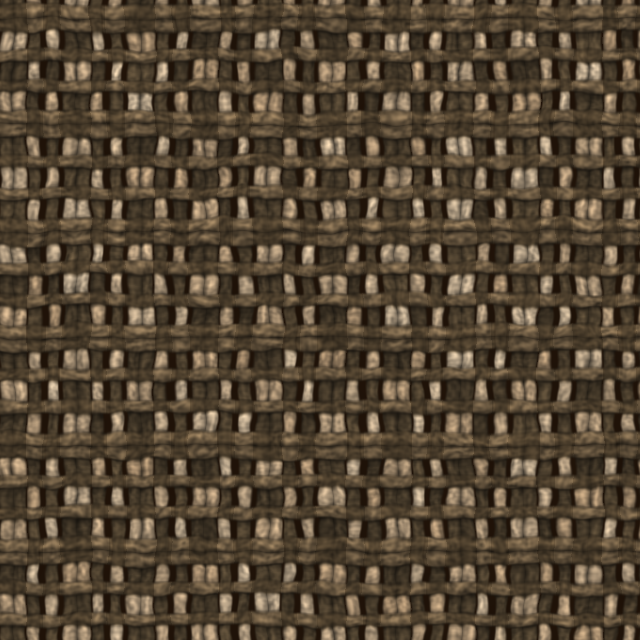
Write a Shadertoy shader that draws this texture.

```glsl
// Basket cloth in plain weave: ten warp groups across and six weft groups down,
// each group being one doubled thread followed by two single ones.
// Weft cords run on unbroken; warp floats are dark where they rise and pale where they dip.

float hash(vec2 p) {
    p = fract(p * vec2(0.1031, 0.1137));
    p += dot(p, p.yx + 33.33);
    return fract((p.x + p.y) * p.x * 7.31);
}

vec2 gradient(vec2 cell) {
    float angle = 6.2832 * hash(cell + 71.0);
    return vec2(cos(angle), sin(angle));
}

float gradientNoise(vec2 p) {
    vec2 i = floor(p), f = fract(p);
    vec2 s = f * f * f * (f * (f * 6.0 - 15.0) + 10.0);
    vec2 e = vec2(1.0, 0.0);
    float low = mix(dot(gradient(i), f), dot(gradient(i + e), f - e), s.x);
    float high = mix(dot(gradient(i + e.yx), f - e.yx), dot(gradient(i + 1.0), f - 1.0), s.x);
    return mix(low, high, s.y);
}

// Nearest thread at t: x = index, y = signed offset, z = profile (1 at the edge), w = half extent
vec4 thread(float t, vec3 centres, vec2 splits, float radius) {
    float f = fract(t);
    float k = step(splits.x, f) + step(splits.y, f);
    float centre = k < 0.5 ? centres.x : (k < 1.5 ? centres.y : centres.z);
    float d = f - centre;
    float pairOffset = k < 0.5 ? radius * 1.12 : 0.0;
    return vec4(floor(t) * 3.0 + k, d, (abs(d) - pairOffset) / radius, radius + pairOffset);
}

float cover(float profile, float softness) {
    return 1.0 - smoothstep(1.0 - softness, 1.0 + softness, profile);
}

void mainImage(out vec4 fragColor, in vec2 fragCoord) {
    vec2 uv = fragCoord / iResolution.xy;
    float pixel = 1.0 / min(iResolution.x, iResolution.y);

    // Hand-woven wander of the threads
    vec2 p = vec2(uv.x, 1.0 - uv.y);
    p += 0.006 * vec2(gradientNoise(p * 9.0), gradientNoise(p * vec2(11.0, 8.0) + 40.0));
    p += 0.005 * vec2(gradientNoise(p * 34.0 + 9.0), gradientNoise(p * 30.0 + 70.0));

    vec4 warp = thread(p.x * 10.0 + 0.05, vec3(0.25, 0.577, 0.872), vec2(0.468, 0.724), 0.098);
    vec4 weft = thread(p.y * 6.0 + 0.04, vec3(0.21, 0.555, 0.85), vec2(0.41, 0.70), 0.060);
    bool warpOnTop = mod(warp.x + weft.x, 2.0) < 0.5;
    float d = weft.y;
    float across = min(abs(warp.y) / (warp.w + 0.02), 1.0);

    // Identity of the warp float, for its own width and tone
    float floatRow = warpOnTop ? weft.x : weft.x + sign(d);
    float wear = hash(vec2(warp.x, floatRow) + 13.0);
    float warpEdge = warp.z * (1.0 + 0.16 * (wear - 0.4));
    float side = warp.z * warp.z;

    // Fibres: soft streaks on the warp, slanted twist on the weft
    float grain = gradientNoise(p * 130.0);
    float streak = gradientNoise(p * vec2(120.0, 50.0) + 20.0);
    float twist = gradientNoise(vec2(p.x * 62.0 + p.y * 60.0, p.y * 105.0 - p.x * 30.0));

    // Warp tone: a rounded pale patch on the lower slope of each float
    float onset = weft.w + 0.018 * side;
    float pale = warpOnTop ? smoothstep(onset - 0.025, onset + 0.03, d) : step(d, 0.0);
    vec3 darkWarp = vec3(0.30, 0.25, 0.18) * (0.86 + 0.28 * wear);
    vec3 paleWarp = mix(vec3(0.68, 0.57, 0.44), vec3(0.77, 0.69, 0.58), wear);
    vec3 warpColor = mix(darkWarp, paleWarp, pale);
    warpColor *= 1.0 - mix(0.3, 0.42, pale) * side;
    warpColor *= 1.0 + 0.35 * streak + 0.3 * grain;
    if (!warpOnTop) {
        float contact = exp(-max(abs(d) - weft.w, 0.0) / 0.03);
        warpColor *= 1.0 - contact * (d > 0.0 ? 0.55 : 0.25);
    }

    // Weft cord, waving up over a warp and down under the next
    float wave = (1.0 - across * across) * (warpOnTop ? 0.012 : -0.006);
    float cordEdge = weft.z + sign(d) * wave / 0.060;
    float lift = (warpOnTop ? 0.50 : 0.72) + (1.0 - across * across) * (warpOnTop ? -0.06 : 0.16);
    vec3 weftColor = mix(vec3(0.19, 0.145, 0.085), vec3(0.49, 0.41, 0.305), lift);
    weftColor *= 1.0 - 0.42 * weft.z * weft.z;
    weftColor *= 1.0 - 0.16 * clamp(d / weft.w, -1.0, 1.0);
    weftColor *= 1.0 + 0.55 * twist + 0.25 * grain;

    // Stack the threads over the deep shadow; the cord presses through the warp it passes under
    float warpMask = cover(warpEdge, 0.17 + 60.0 * pixel);
    float weftMask = cover(cordEdge, 0.22 + 60.0 * pixel);
    float pressed = warpOnTop ? mix(0.62, 1.0, smoothstep(0.6, 1.0, across)) : 1.0;
    vec3 color = vec3(0.12, 0.07, 0.03);
    color = mix(color, warpColor, warpMask);
    color = mix(color, weftColor, weftMask * pressed);

    // Broad unevenness of the dye
    color *= 1.0 + 0.12 * gradientNoise(uv * 14.0 + 5.0);
    fragColor = vec4(clamp(color, 0.0, 1.0), 1.0);
}
```
